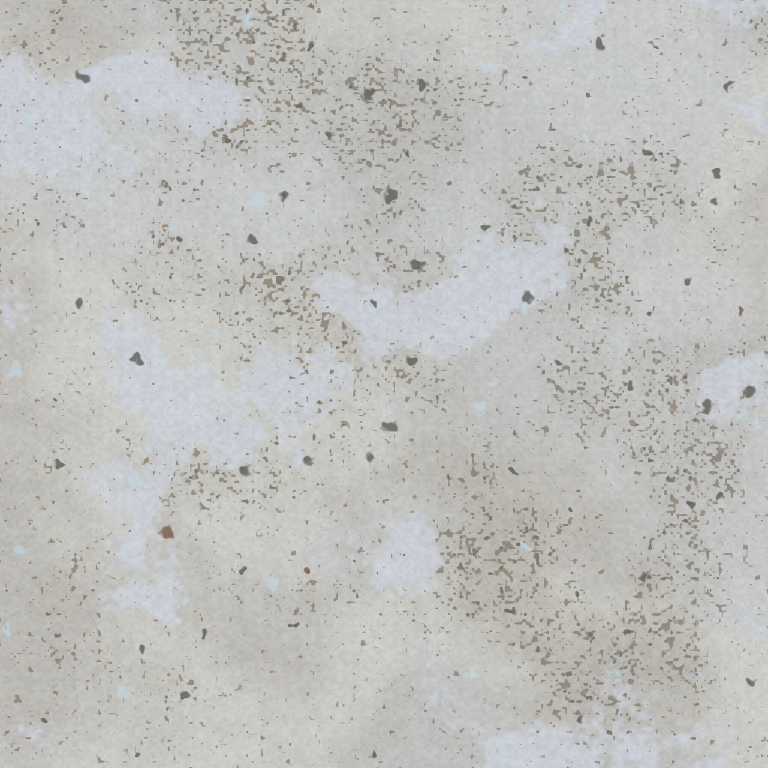
A Shadertoy shader for this texture:

```glsl
float hash(vec2 p) {
    return fract(sin(dot(p, vec2(127.1, 311.7))) * 43758.5453);
}

float noise(vec2 p) {
    vec2 i = floor(p), f = fract(p);
    f = f * f * (3.0 - 2.0 * f);
    return mix(mix(hash(i), hash(i + vec2(1, 0)), f.x),
               mix(hash(i + vec2(0, 1)), hash(i + vec2(1, 1)), f.x), f.y);
}

// Rotated octaves, centred on 0.5
float fbm(vec2 p) {
    float sum = 0.0, amp = 0.5;
    for (int i = 0; i < 6; i++) {
        sum += amp * noise(p);
        p = mat2(1.6, 1.2, -1.2, 1.6) * p + 17.3;
        amp *= 0.5;
    }
    return sum / 0.984;
}

// Sparse ragged blots: x = coverage, y = random tone
vec2 blots(vec2 uv, float cells, float share, float size, float seed) {
    vec2 p = uv * cells;
    p += 0.16 * (vec2(noise(uv * 95.0 + seed), noise(uv * 95.0 + seed + 40.0)) - 0.5);
    vec2 result = vec2(0.0);
    for (int y = -1; y <= 1; y++)
    for (int x = -1; x <= 1; x++) {
        vec2 cell = floor(p) + vec2(x, y);
        vec2 id = cell + seed;
        vec2 centre = cell + vec2(hash(id + 3.1), hash(id + 7.7));
        float radius = size * mix(0.4, 1.0, pow(hash(id + 11.9), 3.0));
        float ragged = 0.7 * (noise(uv * 190.0 + seed) - 0.5);
        float d = length(p - centre) / radius + ragged;
        float cover = (1.0 - smoothstep(0.5, 1.1, d)) * step(hash(id + 5.3), share);
        if (cover > result.x) result = vec2(cover, hash(id + 19.4));
    }
    return result;
}

void mainImage(out vec4 fragColor, in vec2 fragCoord) {
    vec2 uv = fragCoord / iResolution.xy;
    vec2 warp = vec2(fbm(uv * 7.0 + 3.0), fbm(uv * 7.0 + 31.0)) - 0.5;

    // Mottled warm grey cement
    float cloud = fbm(uv * 6.0 + warp * 0.6 + 50.0);
    vec3 color = mix(vec3(0.735, 0.728, 0.705), vec3(0.795, 0.797, 0.782),
                     smoothstep(0.3, 0.66, cloud));

    // Thin bluish haze and flaking whitewash
    float haze = smoothstep(0.42, 0.66, fbm(uv * 4.0 + warp + 12.0));
    color = mix(color, vec3(0.765, 0.78, 0.795), 0.5 * haze);
    float film = fbm(uv * vec2(6.0, 8.0) + warp * 1.5 + 90.0);
    film = smoothstep(0.56, 0.67, film + 0.1 * (noise(uv * 120.0) - 0.5));
    color = mix(color, vec3(0.795, 0.815, 0.85), 0.85 * film);

    // Grimy zones, where the pores crowd together
    float grime = smoothstep(0.38, 0.72, fbm(uv * 8.0 - warp + 140.0));
    grime *= 1.0 - 0.75 * film;
    color = mix(color, vec3(0.64, 0.62, 0.575), 0.22 * grime);

    // Fine grain
    float grain = noise(uv * 270.0 + 8.0) + 0.6 * noise(uv * 140.0 + 21.0) - 0.8;
    color += 0.045 * grain;

    // Dark pores, small and dense, then larger and rarer
    float fine = 0.65 * noise(uv * 255.0 + 60.0) + 0.35 * noise(uv * 125.0 + 77.0);
    float limit = 0.17 + 0.19 * grime - 0.07 * film;
    float pores = 1.0 - smoothstep(limit - 0.09, limit + 0.07, fine);
    vec3 poreColor = mix(vec3(0.46, 0.44, 0.41), vec3(0.53, 0.47, 0.38), noise(uv * 40.0));
    color = mix(color, poreColor, 0.68 * pores);
    float coarse = 0.6 * noise(uv * 130.0 + 33.0) + 0.4 * noise(uv * 230.0 + 5.0);
    float pits = 1.0 - smoothstep(0.05 + 0.11 * grime, 0.16 + 0.12 * grime, coarse);
    color = mix(color, vec3(0.38, 0.36, 0.32), 0.65 * pits);

    // Dark blots, some rusty, and pale blue chips
    vec2 dark = blots(uv, 14.0, 0.3, 0.15, 200.0);
    vec3 blotColor = mix(vec3(0.34, 0.34, 0.32), vec3(0.46, 0.34, 0.26), step(0.75, dark.y));
    color = mix(color, blotColor, 0.75 * dark.x);
    vec2 chip = blots(uv, 12.0, 0.22, 0.15, 300.0);
    color = mix(color, vec3(0.76, 0.84, 0.88), 0.65 * chip.x);

    fragColor = vec4(clamp(color, 0.0, 1.0), 1.0);
}
```
